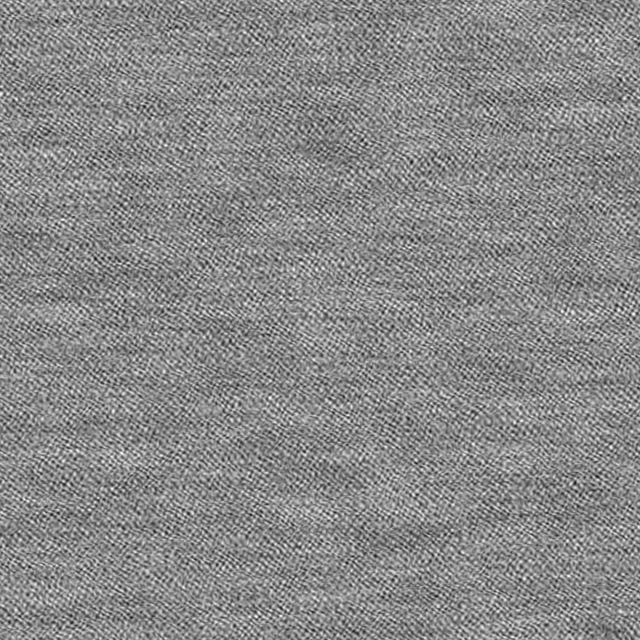
Reproduce this texture procedurally as a three.js fragment shader.

```glsl
// Fine grey denim twill: speckled diagonal ribs crossed by faint horizontal yarn streaks.
varying vec2 vUv;

const float TAU = 6.2831853;
const float MEAN_GREY = 0.538;
const vec2 RIB_FREQ = vec2(78.0, 104.0);     // ribs fall to the right
const vec2 STITCH_FREQ = vec2(104.0, -66.0); // breaks the ribs into stitches

// Random unit vector for a lattice cell
vec2 cellGradient(vec2 cell, float seed) {
  vec3 p = fract(vec3(cell.xyx + seed) * vec3(0.1031, 0.1030, 0.0973));
  p += dot(p, p.yzx + 33.33);
  float angle = TAU * fract((p.x + p.y) * p.z);
  return vec2(cos(angle), sin(angle));
}

// Gradient noise, centred on zero
float gradientNoise(vec2 p, float seed) {
  vec2 cell = floor(p);
  vec2 f = fract(p);
  vec2 blend = f * f * f * (f * (f * 6.0 - 15.0) + 10.0);
  vec2 right = vec2(1.0, 0.0);
  vec2 up = vec2(0.0, 1.0);
  float a = dot(cellGradient(cell, seed), f);
  float b = dot(cellGradient(cell + right, seed), f - right);
  float c = dot(cellGradient(cell + up, seed), f - up);
  float d = dot(cellGradient(cell + 1.0, seed), f - 1.0);
  return mix(mix(a, b, blend.x), mix(c, d, blend.x), blend.y);
}

// Uneven yarn tension bends the weave
vec2 bendWeave(vec2 uv, vec2 freq, float amount, float seed) {
  return uv + amount * vec2(gradientNoise(uv * freq, seed),
                            gradientNoise(uv * freq, seed + 17.0));
}

float wave(vec2 uv, vec2 freq) {
  return cos(TAU * dot(uv, freq));
}

// Diagonal ribs split into stitches, with locally varying relief
float twill(vec2 uv) {
  float relief = 1.0 + 0.9 * gradientNoise(uv * vec2(24.0, 38.0), 5.0);
  float rib = 0.115 * wave(uv, RIB_FREQ);
  float stitch = 0.075 * wave(uv, STITCH_FREQ);
  return relief * (rib + stitch);
}

// Long horizontal bands and thin yarns of differing lightness
float yarnStreaks(vec2 uv) {
  float bands = 0.055 * gradientNoise(uv * vec2(3.0, 26.0), 41.0);
  float yarns = 0.11 * gradientNoise(uv * vec2(7.0, 125.0), 53.0);
  float patches = 0.06 * gradientNoise(uv * vec2(13.0, 22.0), 67.0);
  return bands + yarns + patches;
}

// Irregular fibre lightness at stitch size
float fibreGrain(vec2 uv) {
  float coarse = 0.20 * gradientNoise(uv * vec2(115.0, 135.0), 71.0);
  float fine = 0.27 * gradientNoise(uv * vec2(205.0, 225.0), 89.0);
  return coarse + fine;
}

void main() {
  vec2 weave = bendWeave(vUv, vec2(9.0, 15.0), 0.008, 3.0);
  weave = bendWeave(weave, vec2(38.0, 70.0), 0.0035, 29.0);
  float grey = MEAN_GREY + twill(weave) + yarnStreaks(vUv) + fibreGrain(weave);
  gl_FragColor = vec4(vec3(clamp(grey, 0.0, 1.0)), 1.0);
}
```
